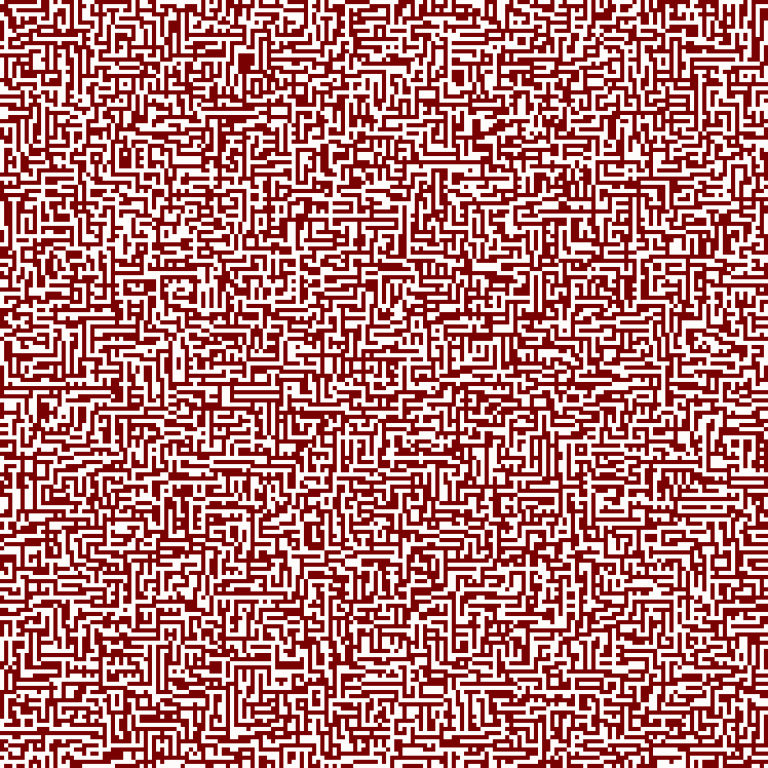
Write a WebGL 2 fragment shader that draws this pattern.

```glsl
#version 300 es
precision highp float;
precision highp int;
// Draws a dense, broken weave of small dark red and white square cells in short stepped runs.

uniform vec2 u_resolution;
out vec4 outColor;

const float CELLS = 187.0;         // cells across the canvas height
const float STRIPE_PERIOD = 2.65;  // spacing of neighbouring runs, in cells
const float STRIPE_SPREAD = 1.3;   // reach across a run, in cells
const float RUN_SPREAD = 1.5;      // reach along a run, in cells
const float GRAIN = 0.45;          // strength of single stray cells
const float DARK_BIAS = 0.04;      // shifts the balance toward red
const vec3 DARK_RED = vec3(0.48, 0.004, 0.004);
const vec3 WHITE = vec3(0.995, 0.985, 0.985);

// Random value from -0.5 to 0.5 for one cell
float cellHash(ivec2 cell) {
    uvec2 q = uvec2(cell + 4096) * uvec2(1597334673u, 3812015801u);
    uint n = (q.x ^ q.y) * 1597334673u;
    n = (n ^ (n >> 15u)) * 2246822519u;
    n ^= n >> 13u;
    return float(n >> 8u) / 16777216.0 - 0.5;
}

// Weight that lengthens runs
float blurWeight(float d, float spread) {
    return exp(-0.5 * d * d / (spread * spread));
}

// Weight that alternates stripes across runs
float stripeWeight(float d, float period, float spread) {
    return cos(6.2831853 * d / period) * blurWeight(d, spread);
}

// Layered sines that favour level (+) or upright (-) runs in each area
float directionDrift(vec2 p) {
    return 0.05 + 0.24 * sin(p.x * 0.31 + 2.0 * sin(p.y * 0.17))
                + 0.24 * sin(p.y * 0.37 - 1.7 * sin(p.x * 0.13));
}

// One cell: 1 for white, 0 for red, from crossed stripes plus stray grain
float mazeCell(ivec2 cell) {
    float level = 0.0;
    float upright = 0.0;
    for (int y = -2; y <= 2; y++) {
        for (int x = -2; x <= 2; x++) {
            float h = cellHash(cell + ivec2(x, y));
            vec2 d = vec2(x, y);
            level += h * blurWeight(d.x, RUN_SPREAD) * stripeWeight(d.y, STRIPE_PERIOD, STRIPE_SPREAD);
            upright += h * blurWeight(d.y, RUN_SPREAD) * stripeWeight(d.x, STRIPE_PERIOD, STRIPE_SPREAD);
        }
    }
    float drift = directionDrift(vec2(cell));
    float grain = GRAIN * cellHash(cell + 1000);
    return step(DARK_BIAS, level * (1.0 + drift) + upright * (1.0 - drift) + grain);
}

// Blends the four nearest cells by their coverage of the pixel
float mazeCoverage(vec2 p, float pixelWidth) {
    vec2 base = floor(p - 0.5);
    vec2 f = p - 0.5 - base;
    vec2 t = clamp((f - 0.5) / min(pixelWidth, 1.0) + 0.5, 0.0, 1.0);
    ivec2 c = ivec2(base);
    float lower = mix(mazeCell(c), mazeCell(c + ivec2(1, 0)), t.x);
    float upper = mix(mazeCell(c + ivec2(0, 1)), mazeCell(c + ivec2(1, 1)), t.x);
    return mix(lower, upper, t.y);
}

void main() {
    float pixelWidth = CELLS / u_resolution.y;
    float coverage = mazeCoverage(gl_FragCoord.xy * pixelWidth, pixelWidth);
    outColor = vec4(mix(DARK_RED, WHITE, coverage), 1.0);
}
```
